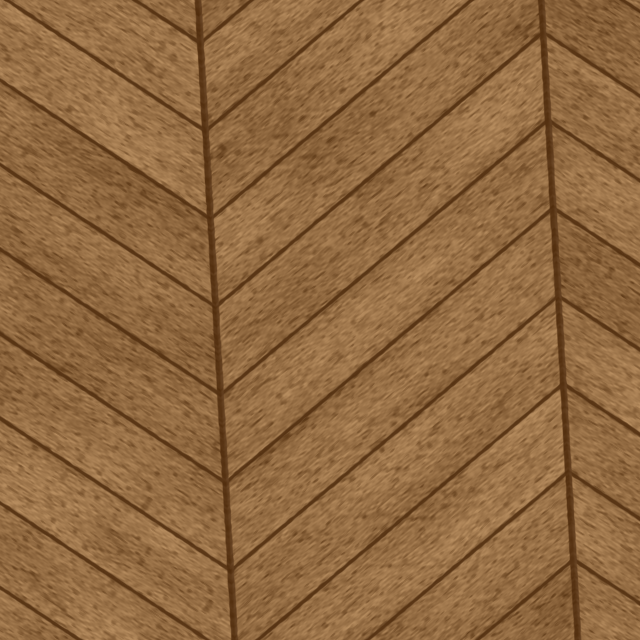
Reproduce this texture procedurally as a Shadertoy shader.

```glsl
#define TILT 0.0573                  // lean of the columns, radians
#define SLANT 0.6405                 // board angle within a column, radians
#define COLUMN 0.5356                // column width
#define BOARD 0.1103                 // board width
#define ORIGIN vec2(0.3605, 0.1085)  // one junction on a seam
#define SEAM_HALF 0.0052             // half width of the column seams
#define GAP_HALF 0.0027              // half width of the board gaps
#define BOARD_VARIATION 0.17
#define GRAIN_CONTRAST 0.62
#define WOOD_DARK vec3(0.34, 0.20, 0.07)
#define WOOD_LIGHT vec3(0.64, 0.48, 0.31)
#define GAP_COLOR vec3(0.33, 0.19, 0.065)

float hash(vec2 p) {
    vec3 q = fract(p.xyx * 0.1031);
    q += dot(q, q.yzx + 33.33);
    return fract((q.x + q.y) * q.z);
}

float noise(vec2 p) {
    vec2 i = floor(p), f = fract(p);
    f = f * f * (3.0 - 2.0 * f);
    return mix(mix(hash(i), hash(i + vec2(1, 0)), f.x),
               mix(hash(i + vec2(0, 1)), hash(i + vec2(1, 1)), f.x), f.y);
}

// Soft-edged stripe around distance zero
float stripe(float dist, float halfWidth, float soft) {
    return 1.0 - smoothstep(halfWidth - soft, halfWidth + soft, abs(dist));
}

// Wood brightness; g.x runs along the board, g.y across it
float woodTone(vec2 g, vec2 seed) {
    g.y += 0.006 * (noise(g * 9.0 + seed) - 0.5);
    float patches = noise(g * vec2(5.0, 16.0) + seed) - 0.5;
    float streaks = noise(g * vec2(14.0, 95.0) + seed) - 0.5;

    // Short fibres, lit from one side, with scattered dark pores
    vec2 fibre = g * vec2(100.0, 310.0) + seed;
    float height = noise(fibre);
    float relief = height - noise(fibre + vec2(0.35, 0.6));
    float fine = noise(g * vec2(190.0, 440.0) + seed.yx) - 0.5;
    float pores = smoothstep(0.58, 0.95, noise(fibre * vec2(0.8, 0.75) + 41.0));

    float grain = 0.45 * (height - 0.5) + 0.3 * relief + 0.35 * fine - 0.5 * pores;
    return 0.84 + 0.32 * patches + 0.2 * streaks + GRAIN_CONTRAST * grain;
}

void mainImage(out vec4 fragColor, in vec2 fragCoord) {
    vec2 p = fragCoord / iResolution.y - ORIGIN;
    float soft = max(0.0015, 0.8 / iResolution.y);

    // Leaning columns, every other one mirrored
    vec2 across = vec2(cos(TILT), sin(TILT));
    vec2 q = vec2(dot(p, across), dot(p, vec2(-across.y, across.x)));
    float column = floor(q.x / COLUMN);
    float x = q.x - column * COLUMN;
    float seamDist = x < 0.5 * COLUMN ? x : x - COLUMN;
    if (mod(column, 2.0) > 0.5) x = COLUMN - x;

    // Slanted boards within the column
    vec2 along = vec2(cos(SLANT), sin(SLANT));
    vec2 g = vec2(dot(vec2(x, q.y), along), dot(vec2(x, q.y), vec2(-along.y, along.x)));
    float row = floor(g.y / BOARD + 0.5);
    float gapDist = g.y - row * BOARD;
    vec2 board = vec2(column, floor(g.y / BOARD));

    // Wood with its own shade and grain on each board
    float shade = hash(board + 17.0);
    vec2 seed = 60.0 * vec2(shade, hash(board + 53.0));
    float tone = woodTone(g, seed) + BOARD_VARIATION * (shade - 0.5);
    vec3 color = mix(WOOD_DARK, WOOD_LIGHT, clamp(tone, 0.05, 1.25));

    // Gaps and seams with slightly worn edges
    float wear = 0.0012 * (noise(p * 130.0) - 0.5);
    float gap = stripe(gapDist, GAP_HALF + wear, soft);
    float seam = stripe(seamDist, SEAM_HALF + wear, soft);
    vec3 seamColor = GAP_COLOR + 0.05 * smoothstep(-0.001, 0.004, seamDist);
    seamColor += 0.05 * (noise(g * vec2(100.0, 310.0)) - 0.5);
    color *= 1.0 - 0.1 * stripe(gapDist, 0.003, 0.003);
    color = mix(color, GAP_COLOR, 0.9 * gap);
    color = mix(color, seamColor, 0.95 * seam);

    fragColor = vec4(color, 1.0);
}
```
